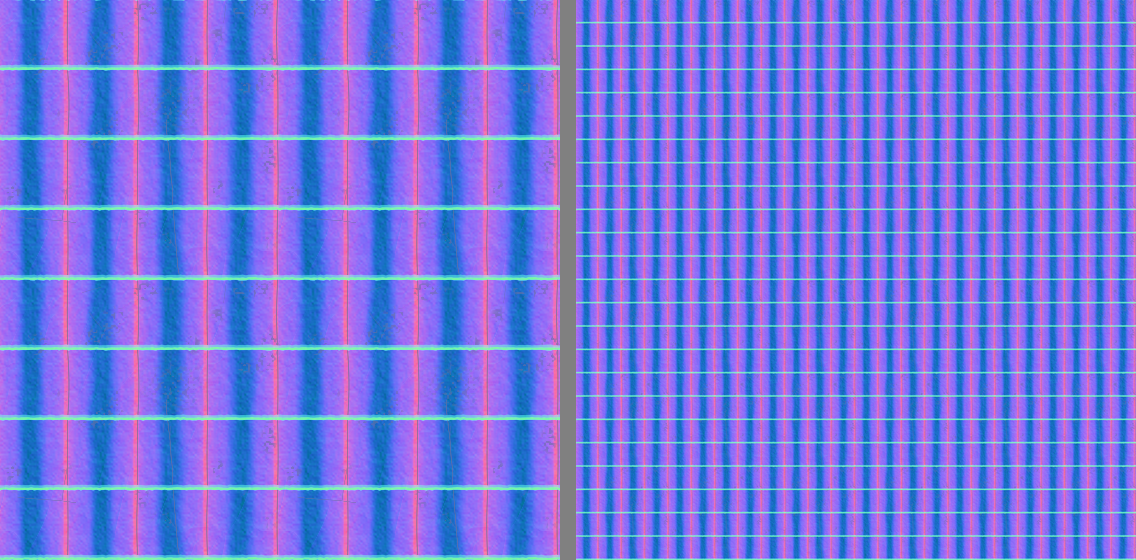
Left: one tile. Right: repeated 3 by 3.
Write a Shadertoy shader that draws this texture map.

```glsl
// Tangent-space normal map of worn, rounded roof tiles with raised seams and stepped lips.
const float TILES = 8.0;          // tiles across and down
const float PATCHES = 2.0;        // wear repeats across and down
const float ROWS = TILES / PATCHES;
const float RIDGE_AT = 0.943;     // seam ridge, in tile widths
const float RIDGE_HALF = 0.041;
const float SEAM_AT = 0.966;
const float SEAM_HALF = 0.006;
const float LIP_TOP = 0.072;      // lip bands, in tile heights
const float LIP_STEP = 0.036;
const float LIP_TILT = 0.46;
const float STEP_TILT = 0.93;
const float BASE_TILT = -0.14;
const float GRAIN = 1.3;
const float BUMP_STEP = 0.0026;
const vec3 SCAR = vec3(0.42, 0.43, 0.64);

float hash(vec2 p) {
    vec3 q = fract(p.xyx * vec3(0.1031, 0.1030, 0.0973));
    q += dot(q, q.yzx + 33.33);
    return fract((q.x + q.y) * q.z);
}

// Value noise that wraps after a whole number of cells
float noise(vec2 p, vec2 period) {
    vec2 i = floor(p), f = p - i;
    f = f * f * (3.0 - 2.0 * f);
    vec2 a = mod(i, period), b = mod(i + 1.0, period);
    return mix(mix(hash(a), hash(vec2(b.x, a.y)), f.x),
               mix(hash(vec2(a.x, b.y)), hash(b), f.x), f.y);
}

float wrapNoise(vec2 p, vec2 freq) { return noise(p * freq, freq); }

// Slanted creases; the whole-number shear keeps them seamless
float crease(vec2 p, float freq, float lean) {
    vec2 period = vec2(freq, 5.0);
    float n = noise(vec2(p.x * freq - p.y * lean, p.y * 5.0), period);
    return exp(-abs(n - 0.5) * 16.0) * smoothstep(0.4, 0.75, wrapNoise(p, vec2(7.0)));
}

float surfaceHeight(vec2 p) {
    float h = 0.5 * wrapNoise(p, vec2(26.0, 20.0));
    h += 0.34 * wrapNoise(p + 0.37, vec2(60.0, 52.0));
    h += 0.22 * wrapNoise(p + 0.71, vec2(120.0));
    return h + 0.22 * crease(p, 12.0, 3.0) + 0.15 * crease(p + 0.4, 17.0, 7.0);
}

float scratch(vec2 p, vec2 a, vec2 b, float width) {
    vec2 mid = 0.5 * (a + b), arm = 0.5 * (b - a);
    vec2 d = fract(p - mid + 0.5) - 0.5;
    d += 0.004 * (wrapNoise(p, vec2(19.0)) - 0.5);
    float t = clamp(dot(d, arm) / dot(arm, arm), -1.0, 1.0);
    return 1.0 - smoothstep(0.3 * width, width, length(d - arm * t));
}

// Sideways tilt across one tile: hollow, shoulder and ridge
float tileProfile(float u, float ridgeShift) {
    float hollow = smoothstep(0.19, 0.39, u) * (1.0 - smoothstep(0.49, 0.71, u));
    float d = fract(u - RIDGE_AT - ridgeShift + 0.5) - 0.5;
    float shoulder = exp(-d * d / 0.017);
    float core = 1.0 - smoothstep(RIDGE_HALF - 0.02, RIDGE_HALF + 0.012, abs(d));
    return 0.07 - 0.88 * hollow + 0.42 * shoulder + 0.41 * core;
}

// Scattered pits and long scratches
float wear(vec2 p) {
    float blotch = smoothstep(0.68, 0.9, wrapNoise(p + 0.13, vec2(11.0)));
    vec2 d = fract(p - vec2(0.62, 0.62) + 0.5) - 0.5;
    blotch = max(blotch, 0.9 * exp(-dot(d, d) / 0.008));
    float pits = smoothstep(0.62, 0.78, wrapNoise(p, vec2(110.0, 128.0)));
    float w = 0.6 * blotch * pits;
    w = max(w, 0.65 * scratch(p, vec2(0.594, 0.57), vec2(0.64, 0.01), 0.0028));
    w = max(w, 0.5 * scratch(p, vec2(0.06, 0.225), vec2(0.27, 0.205), 0.0024));
    w = max(w, 0.4 * scratch(p, vec2(0.24, 0.33), vec2(0.22, 0.21), 0.0024));
    for (float i = 0.0; i < 7.0; i++) {
        vec2 a = vec2(hash(vec2(i, 3.0)), hash(vec2(i, 17.0)));
        float turn = 6.2832 * hash(vec2(i, 29.0));
        vec2 b = a + 0.07 * vec2(cos(turn), sin(turn));
        w = max(w, 0.3 * scratch(p, a, b, 0.0024));
    }
    return w;
}

void mainImage(out vec4 fragColor, in vec2 fragCoord) {
    vec2 uv = fragCoord / iResolution.xy;
    vec2 p = fract(uv * PATCHES);
    vec2 grid = uv * TILES, tile = fract(grid);
    float soft = max(0.006, 0.6 * TILES / iResolution.y);

    // Each tile bends its seam and shifts its hollow a little
    vec2 id = mod(floor(grid), ROWS);
    float bow = sin(3.14159 * tile.y) * (hash(id + 5.0) - 0.4) * 0.035;
    float drift = (wrapNoise(p, vec2(12.0, 6.0)) - 0.5) * 0.05 + (hash(id + 41.0) - 0.5) * 0.02;
    drift *= smoothstep(0.0, 0.2, tile.x) * (1.0 - smoothstep(0.65, 0.85, tile.x));
    vec2 tilt = vec2(tileProfile(tile.x + drift, 0.5 * bow), BASE_TILT);
    tilt.x += 0.12 * (wrapNoise(p, vec2(44.0, 6.0)) - 0.5);

    // Stepped lip with a ragged edge
    float y = fract(tile.y + 0.5) - 0.5 + 0.014 * (wrapNoise(p, vec2(90.0, 64.0)) - 0.5);
    float lip = smoothstep(-soft, soft, y) * (1.0 - smoothstep(LIP_TOP - soft, LIP_TOP + soft, y));
    float lowStep = lip * (1.0 - smoothstep(LIP_STEP - soft, LIP_STEP + soft, y));
    tilt = mix(tilt, vec2(tilt.x * 0.6 - 0.04, LIP_TILT), lip);
    tilt = mix(tilt, vec2(tilt.x * 0.2, STEP_TILT), lowStep);

    // Fine relief
    float h = surfaceHeight(p);
    vec2 slope = vec2(surfaceHeight(p + vec2(BUMP_STEP, 0.0)), surfaceHeight(p + vec2(0.0, BUMP_STEP))) - h;
    tilt -= GRAIN * slope * (1.0 - 0.5 * lip);
    tilt *= min(1.0, 0.96 / length(tilt));
    vec3 color = 0.5 + 0.5 * vec3(tilt, sqrt(1.0 - dot(tilt, tilt)));
    color.b *= 0.98;

    // Seam groove and wear
    float seamDist = abs(fract(tile.x - SEAM_AT - bow + 0.5) - 0.5);
    float seam = 1.0 - smoothstep(SEAM_HALF - 0.5 * soft, SEAM_HALF + soft, seamDist);
    color = mix(color, SCAR, max(0.7 * seam, wear(p)) * (1.0 - lip));
    fragColor = vec4(color, 1.0);
}
```
